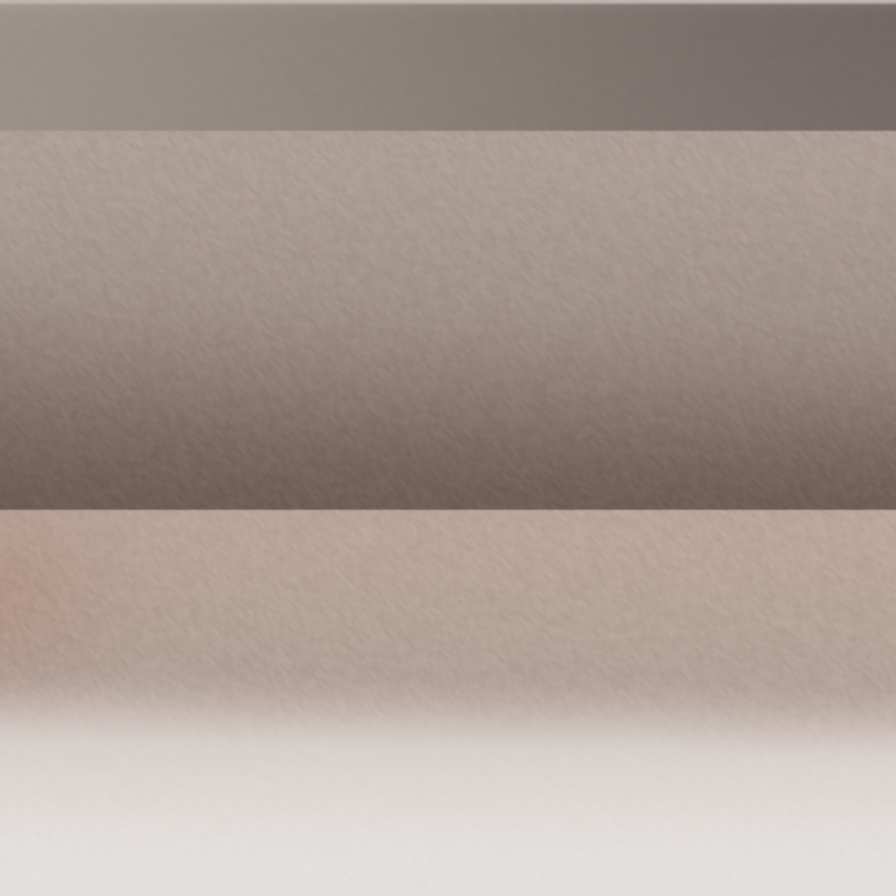
Give the GLSL for this background, as a WebGL 2 fragment shader.

```glsl
#version 300 es
precision highp float;
// Draws soft taupe wall bands with shaded edges, fading to a pale floor, under fine slanted grain.

uniform vec2 u_resolution;
out vec4 outColor;

// Layout, in canvas units from the lower left
const float RIM_Y = 0.996;
const float LEDGE_Y = 0.854;
const float SHELF_Y = 0.431;
const float FADE_TOP = 0.262;
const float FADE_BOTTOM = 0.165;
const float EDGE_SOFTNESS = 0.0018;

// Palette
const vec3 RIM = vec3(0.74, 0.71, 0.69);
const vec3 TOP_LEFT = vec3(0.615, 0.570, 0.540);
const vec3 TOP_RIGHT = vec3(0.465, 0.425, 0.405);
const vec3 WALL_LIGHT = vec3(0.680, 0.620, 0.588);
const vec3 WALL_MID = vec3(0.620, 0.560, 0.527);
const vec3 WALL_DARK = vec3(0.435, 0.365, 0.325);
const vec3 SHELF = vec3(0.725, 0.646, 0.600);
const vec3 SHELF_LOW = vec3(0.700, 0.630, 0.590);
const vec3 BLUSH = vec3(0.680, 0.545, 0.480);
const vec3 MIST = vec3(0.830, 0.795, 0.775);
const vec3 FLOOR = vec3(0.892, 0.875, 0.862);

// Grain
const vec2 GRAIN_SCALE = vec2(115.0, 230.0);
const float GRAIN_STRENGTH = 0.050;

float hash(vec2 p) {
  vec3 q = fract(vec3(p.xyx) * 0.1031);
  q += dot(q, q.yzx + 33.33);
  return fract((q.x + q.y) * q.z);
}

float valueNoise(vec2 p) {
  vec2 cell = floor(p);
  vec2 f = fract(p);
  f = f * f * (3.0 - 2.0 * f);
  float low = mix(hash(cell), hash(cell + vec2(1.0, 0.0)), f.x);
  float high = mix(hash(cell + vec2(0.0, 1.0)), hash(cell + vec2(1.0)), f.x);
  return mix(low, high, f.y);
}

// Streaks run from upper left to lower right
float slantedGrain(vec2 uv) {
  vec2 p = vec2(uv.x - uv.y, uv.x + uv.y) * 0.7071 + 3.0;
  float coarse = valueNoise(p * GRAIN_SCALE);
  float fine = valueNoise(p * GRAIN_SCALE * 1.9 + 17.0);
  return mix(coarse, fine, 0.4) - 0.5;
}

float above(float y, float edge, float softness) {
  return smoothstep(edge - softness, edge + softness, y);
}

vec3 topBand(vec2 uv) {
  float depth = (uv.y - LEDGE_Y) / (RIM_Y - LEDGE_Y);
  vec3 color = mix(TOP_LEFT, TOP_RIGHT, smoothstep(-0.1, 1.1, uv.x));
  return color - 0.02 * depth * uv.x + 0.035 * exp((uv.y - RIM_Y) * 130.0);
}

vec3 wallBand(vec2 uv) {
  float depth = clamp((LEDGE_Y - uv.y) / (LEDGE_Y - SHELF_Y), 0.0, 1.0);
  vec3 color = mix(WALL_LIGHT, WALL_MID, smoothstep(0.0, 0.65, depth));
  float shade = smoothstep(0.38 + 0.07 * uv.x, 1.06, depth);
  color = mix(color, WALL_DARK, shade);
  float leftShade = exp(-uv.x * 6.0) * smoothstep(0.2, 0.8, depth);
  return color - 0.035 * leftShade * (1.0 - shade);
}

vec3 lowerBand(vec2 uv, float fade) {
  vec3 color = mix(SHELF_LOW, SHELF, smoothstep(0.24, 0.42, uv.y));
  color += 0.012 * (uv.x - 0.5);
  vec2 glow = (uv - vec2(0.0, 0.34)) / vec2(0.11, 0.09);
  color = mix(color, BLUSH, 0.5 * exp(-dot(glow, glow)));
  vec3 ground = mix(FLOOR, MIST, smoothstep(0.03, 0.23, uv.y));
  return mix(color, ground, fade);
}

void main() {
  vec2 uv = gl_FragCoord.xy / u_resolution;
  float softness = max(EDGE_SOFTNESS, 0.7 / u_resolution.y);

  // Pale floor with a slightly uneven, tilted upper limit
  float tilt = 0.018 * uv.x + 0.006 * (valueNoise(uv * vec2(7.0, 3.0)) - 0.5);
  float fade = 1.0 - smoothstep(FADE_BOTTOM, FADE_TOP, uv.y + tilt);

  // Stack the bands from bottom to top
  float onWall = above(uv.y, SHELF_Y, softness);
  float onTop = above(uv.y, LEDGE_Y, softness);
  vec3 color = mix(lowerBand(uv, fade), wallBand(uv), onWall);
  color = mix(color, topBand(uv), onTop);
  color = mix(color, RIM, above(uv.y, RIM_Y, softness * 1.5));

  // Grain is quieter on the top band and the floor
  float strength = GRAIN_STRENGTH * mix(1.0, 0.3, max(fade, onTop));
  color += slantedGrain(uv) * strength;
  outColor = vec4(clamp(color, 0.0, 1.0), 1.0);
}
```
